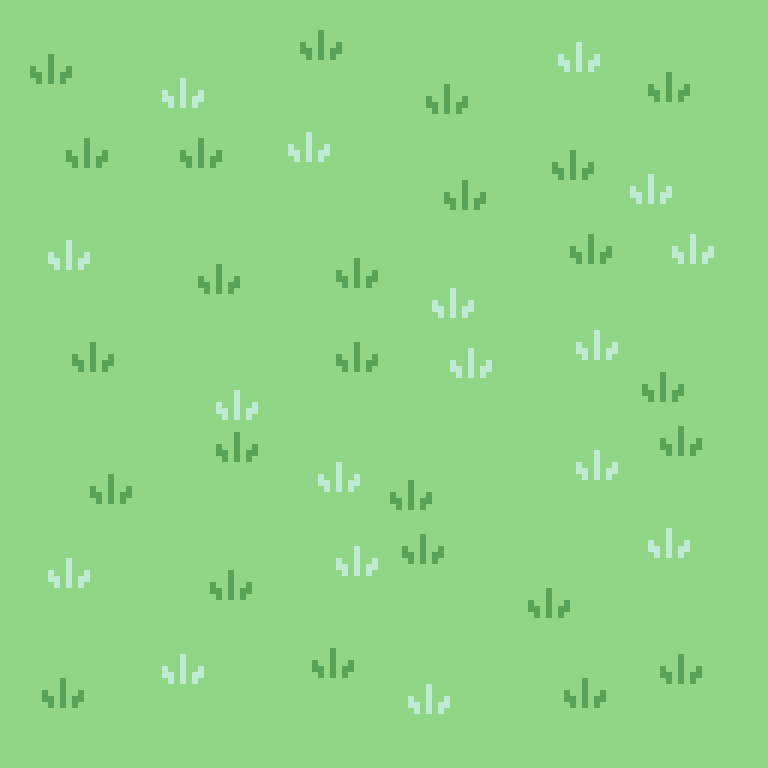
A WebGL 1 fragment shader for this texture:

```glsl
precision highp float;
// A flat meadow with sparse pixel-art grass tufts, some dark and some pale.
// Cellular scatter: every cell of a grid holds one jittered tuft, snapped to
// a coarse block lattice and built from mirrored rectangular blades.

uniform vec2 u_resolution;

const vec3 GROUND = vec3(0.57, 0.84, 0.53);
const vec3 DARK_GRASS = vec3(0.35, 0.64, 0.35);
const vec3 PALE_GRASS = vec3(0.74, 0.92, 0.83);

const float BLOCKS = 128.0;                // art blocks across the canvas
const vec2 FIELD_MIN = vec2(4.0, 7.0);     // planted area, in blocks
const vec2 FIELD_MAX = vec2(124.0, 125.0);
const vec2 CELL_COUNT = vec2(6.0, 7.0);    // tufts across and up
const vec2 TUFT_SIZE = vec2(7.0, 5.0);
const float DARK_SHARE = 0.57;
const float GOLDEN = 0.618034;             // spreads the two colours evenly

vec2 hash2(vec2 cell) {
  vec2 phase = vec2(dot(cell, vec2(127.1, 311.7)),
                    dot(cell, vec2(269.5, 183.3)));
  return fract(sin(phase + 4.7) * 43758.5);
}

// Smooth coverage of a rectangle; pixel is the screen pixel size in blocks.
float blade(vec2 p, vec2 center, vec2 halfSize, vec2 pixel) {
  vec2 cover = clamp((halfSize - abs(p - center)) / pixel + 0.5, 0.0, 1.0);
  return cover.x * cover.y;
}

// One tuft with its lower left corner at the origin: a tall stem between
// two stepped side blades that lean outwards.
float tuft(vec2 p, vec2 pixel) {
  vec2 q = vec2(abs(p.x - 0.5 * TUFT_SIZE.x), p.y);
  float stem = blade(q, vec2(0.0, 2.5), vec2(0.5, 2.5), pixel);
  float inner = blade(q, vec2(2.0, 1.0), vec2(0.5, 1.0), pixel);
  float outer = blade(q, vec2(3.0, 2.0), vec2(0.5, 1.0), pixel);
  return max(stem, max(inner, outer));
}

void main() {
  vec2 pixel = BLOCKS / u_resolution;
  vec2 p = gl_FragCoord.xy * pixel;

  // Find the scatter cell and whether it lies in the planted area.
  vec2 cellSize = (FIELD_MAX - FIELD_MIN) / CELL_COUNT;
  vec2 cell = floor((p - FIELD_MIN) / cellSize);
  vec2 inside = step(vec2(0.0), cell) * step(cell, CELL_COUNT - 1.0);

  // Jitter the tuft within its cell, then snap it to whole blocks.
  vec2 room = cellSize - TUFT_SIZE - 1.0;
  vec2 corner = ceil(FIELD_MIN + cell * cellSize + hash2(cell) * room);
  float grass = tuft(p - corner, pixel) * inside.x * inside.y;

  // Choose the colour from the cell's running number.
  float index = cell.x + CELL_COUNT.x * cell.y;
  float isPale = step(DARK_SHARE, fract(index * GOLDEN));
  vec3 grassColor = mix(DARK_GRASS, PALE_GRASS, isPale);

  gl_FragColor = vec4(mix(GROUND, grassColor, grass), 1.0);
}
```
